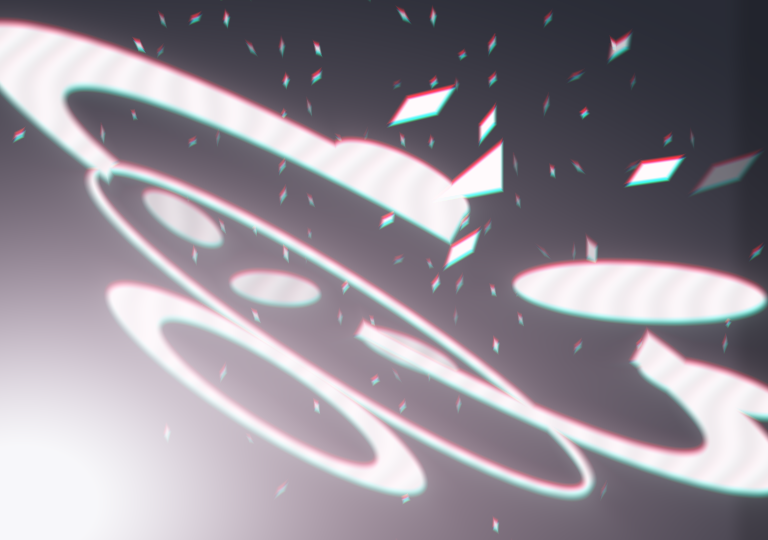
Reproduce this background procedurally as a Shadertoy shader.

```glsl
vec2 toLocal(vec2 p, vec2 center, float angle) {
    vec2 d = p - center;
    float c = cos(angle), s = sin(angle);
    return vec2(c * d.x + s * d.y, c * d.y - s * d.x);
}

// Approximate signed distance to a tilted ellipse
float ellipse(vec2 p, vec2 center, vec2 radii, float angle) {
    vec2 q = toLocal(p, center, angle);
    float k = length(q / radii);
    return k * (k - 1.0) / max(length(q / (radii * radii)), 1e-4);
}

// Signed distance to a skewed glass splinter
float splinter(vec2 p, vec2 center, vec2 radii, float angle) {
    vec2 q = toLocal(p, center, angle);
    q.x += 0.6 * q.y;
    vec2 a = abs(q) / radii;
    return (a.x + a.y - 1.0) * radii.x * radii.y / length(radii);
}

vec2 hash2(vec2 cell) {
    return fract(sin(vec2(dot(cell, vec2(127.1, 311.7)), dot(cell, vec2(269.5, 183.3)))) * 4375.85);
}

float cover(float d, float softness) {
    return smoothstep(softness, -softness, d);
}

// Large ring with one gap in each of its limbs
float brokenRing(vec2 p) {
    vec2 q = toLocal(p, vec2(0.704, 0.522), -0.506);
    float gap = q.y > 0.0 ? abs(q.x - 0.3) - 0.2 : abs(q.x + 0.24) - 0.27;
    float outer = ellipse(p, vec2(0.704, 0.522), vec2(0.861, 0.148), -0.506);
    float inner = ellipse(p, vec2(0.713, 0.5), vec2(0.674, 0.102), -0.503);
    return max(max(outer, -inner), -gap);
}

// One small splinter in some cells, densest near the burst
float debris(vec2 p, float pixel) {
    float size = 0.055;
    vec2 cell = floor(p / size);
    vec2 h = hash2(cell), g = hash2(cell + 41.0);
    vec2 center = (cell + 0.3 + 0.4 * h) * size;
    vec2 away = center - vec2(0.78, 0.65);
    float present = step(g.x, 0.5 * exp(-4.0 * dot(away, away)));
    float d = splinter(p, center, vec2(0.006 + 0.009 * h.y, 0.003 + 0.003 * h.x), 0.5 + 2.0 * g.y);
    return present * cover(d, 0.0015 + pixel) * (0.25 + 0.6 * h.x);
}

float lightAmount(vec2 p) {
    float pixel = 1.0 / iResolution.y;
    float blur = 0.004 + 0.007 * length(p - vec2(0.8, 0.58)) + pixel;

    // Bright bands and discs
    float bright = brokenRing(p);
    bright = min(bright, ellipse(p, vec2(0.741, 0.667), vec2(0.14, 0.048), -0.45));
    bright = min(bright, ellipse(p, vec2(1.185, 0.459), vec2(0.235, 0.055), -0.06));
    bright = min(bright, ellipse(p, vec2(1.324, 0.281), vec2(0.148, 0.037), -0.3));
    float thin = abs(ellipse(p, vec2(0.63, 0.389), vec2(0.54, 0.092), -0.565)) - 0.009;
    float crescent = max(ellipse(p, vec2(0.493, 0.28), vec2(0.345, 0.078), -0.562),
                         -ellipse(p, vec2(0.497, 0.273), vec2(0.235, 0.052), -0.57));
    bright = min(bright, min(thin, crescent));

    // Fainter patches seen through the thin ring
    float faint = ellipse(p, vec2(0.339, 0.596), vec2(0.085, 0.03), -0.57);
    faint = min(faint, ellipse(p, vec2(0.51, 0.466), vec2(0.084, 0.03), -0.14));
    faint = min(faint, ellipse(p, vec2(0.757, 0.348), vec2(0.1, 0.026), -0.4));

    // Sharp splinters around the burst
    float sharp = max(p.x - 0.93, max(dot(p - vec2(0.787, 0.62), vec2(-0.633, 0.774)),
                                      dot(p - vec2(0.787, 0.62), vec2(0.192, -0.981))));
    sharp = min(sharp, splinter(p, vec2(0.782, 0.804), vec2(0.07, 0.026), 0.53));
    sharp = min(sharp, splinter(p, vec2(0.856, 0.539), vec2(0.047, 0.017), 0.83));
    sharp = min(sharp, splinter(p, vec2(0.903, 0.769), vec2(0.035, 0.012), 1.16));
    sharp = min(sharp, splinter(p, vec2(1.213, 0.683), vec2(0.058, 0.024), 0.46));
    sharp = min(sharp, splinter(p, vec2(0.718, 0.593), vec2(0.018, 0.008), 0.8));
    float dim = splinter(p, vec2(1.345, 0.68), vec2(0.07, 0.022), 0.55);
    dim = min(dim, splinter(p, vec2(1.148, 0.913), vec2(0.028, 0.012), 0.9));
    dim = min(dim, splinter(p, vec2(1.096, 0.533), vec2(0.025, 0.012), 1.9));

    float streaks = 0.5 + 0.5 * sin(90.0 * p.x - 50.0 * p.y + 2.0 * sin(31.0 * p.y));
    float light = cover(bright, blur) * (0.98 - 0.06 * streaks);
    light = max(light, cover(faint, blur) * (0.82 - 0.1 * streaks));
    light = max(light, cover(sharp, 0.002 + pixel));
    light = max(light, cover(dim, 0.004 + pixel) * mix(0.75, 0.3, smoothstep(1.2, 1.3, p.x)));
    light = max(light, debris(p, pixel));
    return max(light, 0.14 * exp(-45.0 * max(min(bright, faint), 0.0)));
}

vec3 backdrop(vec2 p) {
    float haze = smoothstep(1.05, 0.05, length((p - vec2(0.35, 0.15)) * vec2(0.65, 1.0)));
    vec3 color = mix(vec3(0.16, 0.17, 0.21), vec3(0.6, 0.52, 0.58), haze);
    vec2 d = p - vec2(0.04, 0.07);
    color = mix(color, vec3(0.77, 0.65, 0.79), 0.5 * exp(-7.0 * dot(d, d)));
    color = mix(color, vec3(0.97, 0.97, 0.98), min(1.0, 1.1 * exp(-5.0 * d.x * d.x - 9.0 * d.y * d.y)));
    return color * mix(1.0, 0.84, smoothstep(1.34, 1.39, p.x));
}

void mainImage(out vec4 fragColor, in vec2 fragCoord) {
    vec2 p = fragCoord / iResolution.y;
    // Colour fringes: red shifts up, green and blue shift down
    vec2 fringe = vec2(-0.001, 0.004);
    vec3 light = vec3(lightAmount(p - fringe), lightAmount(p + 0.6 * fringe), lightAmount(p + 0.3 * fringe));
    vec3 color = mix(backdrop(p), vec3(1.0, 0.98, 0.99), light);
    fragColor = vec4(color, 1.0);
}
```
